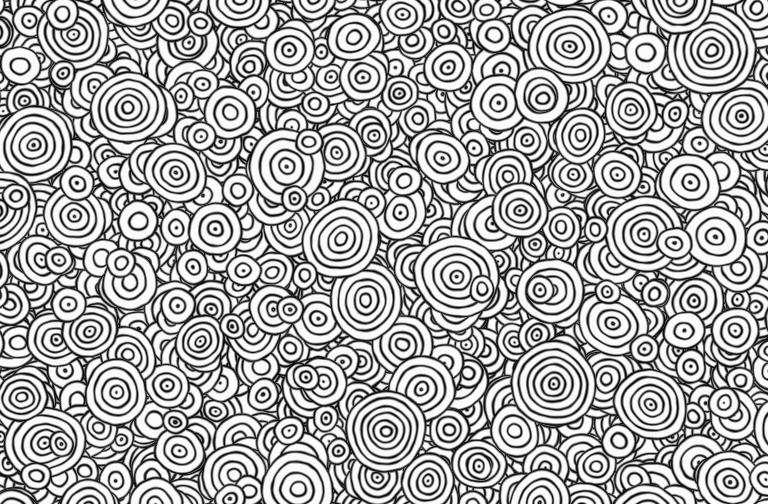
Reproduce this pattern procedurally as a Shadertoy shader.

```glsl
const float LINE_HALF = 0.0023;    // half pen width, in canvas heights
const float SOFTNESS = 0.0027;     // blur of the pen edge
const float RING_GAP = 0.0163;     // mean distance between rings
const float RING_POWER = 1.15;     // above 1 widens the outer bands
const float RING_WOBBLE = 0.0013;  // drift of the inner rings
const float HAND_TREMOR = 0.0016;  // shake of the whole drawing
const float JITTER = 0.5;          // scatter of centres inside a cell
const vec3 PAPER = vec3(0.985);
const vec3 INK = vec3(0.035);

// Each layer, back to front: cell size, least radius, greatest radius, presence
const int LAYERS = 7;
const vec4 LAYER[LAYERS] = vec4[LAYERS](
    vec4(0.075, 0.045, 0.062, 1.00),
    vec4(0.085, 0.038, 0.060, 0.90),
    vec4(0.100, 0.036, 0.065, 0.80),
    vec4(0.075, 0.026, 0.040, 0.50),
    vec4(0.135, 0.040, 0.062, 0.70),
    vec4(0.165, 0.050, 0.094, 0.85),
    vec4(0.120, 0.025, 0.036, 0.30));

vec3 hash3(vec3 p) {
    p = fract(p * vec3(0.1031, 0.1030, 0.0973));
    p += dot(p, p.yxz + 33.33);
    return fract((p.xxy + p.yxx) * p.zyx);
}

float noise(vec2 p) {
    vec2 i = floor(p), f = fract(p);
    f = f * f * (3.0 - 2.0 * f);
    float a = hash3(vec3(i, 7.0)).x;
    float b = hash3(vec3(i + vec2(1, 0), 7.0)).x;
    float c = hash3(vec3(i + vec2(0, 1), 7.0)).x;
    float d = hash3(vec3(i + 1.0, 7.0)).x;
    return mix(mix(a, b, f.x), mix(c, d, f.x), f.y);
}

mat2 rotation(float angle) {
    float c = cos(angle), s = sin(angle);
    return mat2(c, s, -s, c);
}

// Paints one ringed disc over the ink amount drawn so far
float paintDisc(float ink, vec2 q, float radius, vec3 rnd, float penHalf, float soft) {
    // Uneven oval outline
    q = rotation(rnd.x * 6.283) * q;
    q.y *= 1.0 + 0.17 * rnd.y;
    float angle = atan(q.y, q.x + 1e-6);
    float r = length(q) * (1.02 + 0.018 * sin(3.0 * angle + 6.283 * rnd.z)
                                + 0.010 * sin(5.0 * angle + 20.0 * rnd.y));
    if (r > radius + penHalf + soft) return ink;

    // Nearest ring, the outermost being the rim
    float count = max(2.0, floor(radius / (RING_GAP * mix(0.88, 1.12, rnd.z)) + 0.5));
    float k = floor(count * pow(r / radius, 1.0 / RING_POWER) + 0.5);
    k = clamp(k, 1.0, count);
    float ringRadius = radius * pow(k / count, RING_POWER);
    if (k < count) {
        float phase = 6.283 * rnd.y + 2.4 * k;
        ringRadius += RING_WOBBLE * (sin(angle + phase) + 0.7 * sin(2.0 * angle + 3.0 * phase));
    }
    float dist = abs(r - ringRadius);

    // Small seed in the middle of many discs
    if (rnd.x > 0.35) dist = min(dist, abs(r - 0.0025 * rnd.z));

    float inside = 1.0 - smoothstep(radius - soft, radius + soft * 0.5, r);
    float pen = 1.0 - smoothstep(penHalf - soft, penHalf + soft, dist);
    return max(ink * (1.0 - inside), pen);
}

void mainImage(out vec4 fragColor, in vec2 fragCoord) {
    vec2 uv = fragCoord / iResolution.y;

    // Tremor of the hand and uneven pen pressure
    vec2 p = uv + HAND_TREMOR * (vec2(noise(uv * 75.0), noise(uv * 75.0 + 40.0)) - 0.5);
    float penHalf = LINE_HALF * mix(0.75, 1.25, noise(uv * 55.0 + 90.0));
    float soft = max(SOFTNESS, 0.7 / iResolution.y);

    // Stacked layers of scattered discs, each on its own turned grid
    float ink = 0.0;
    for (int i = 0; i < LAYERS; i++) {
        vec4 layer = LAYER[i];
        float id = float(i);
        vec2 g = rotation(0.4 + 0.73 * id) * p / layer.x + 50.0 + 13.7 * id;
        vec2 base = floor(g);
        for (int y = -1; y <= 1; y++)
        for (int x = -1; x <= 1; x++) {
            vec2 cell = base + vec2(x, y);
            vec3 place = hash3(vec3(cell, id * 17.0 + 1.0));
            vec3 shape = hash3(vec3(cell, id * 17.0 + 9.0));
            if (place.z > layer.w) continue;
            vec2 centre = cell + 0.5 + JITTER * (place.xy - 0.5);
            float size = fract(place.z * 91.7);
            float radius = mix(layer.y, layer.z, size * sqrt(size));
            ink = paintDisc(ink, (g - centre) * layer.x, radius, shape, penHalf, soft);
        }
    }
    fragColor = vec4(mix(PAPER, INK, ink), 1.0);
}
```
